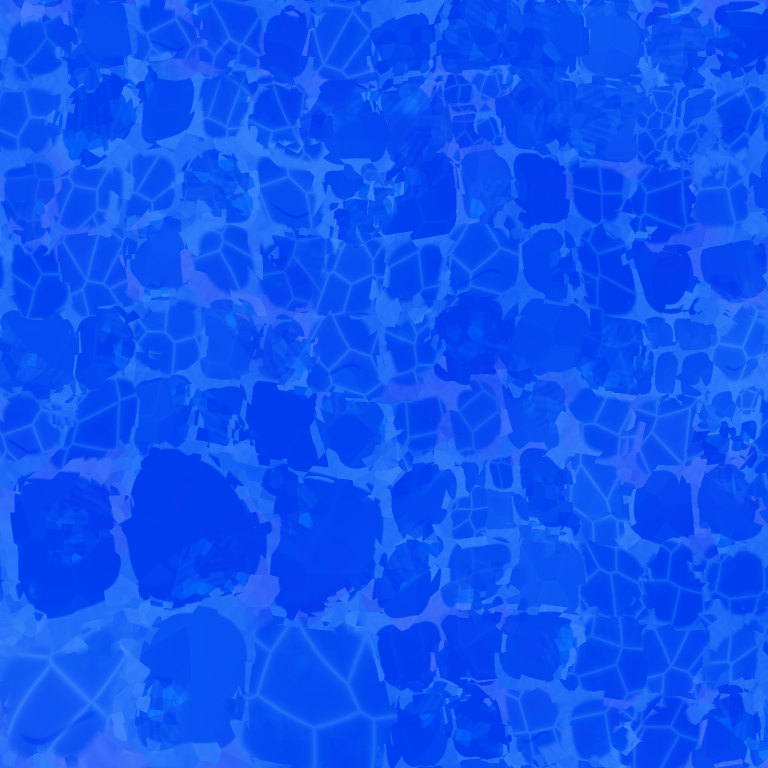
Write a WebGL 2 fragment shader that draws this texture.

```glsl
#version 300 es
precision highp float;
uniform vec2 u_resolution;
out vec4 fragColor;

struct Cell { float edge; vec2 id; };
struct Tile { vec2 local; vec2 size; float seed; };

float hash(vec2 p) {
  vec3 a = fract(vec3(p.xyx) * 0.1031);
  a += dot(a, a.yzx + 33.33);
  return fract((a.x + a.y) * a.z);
}

vec2 hash2(vec2 p) {
  return vec2(hash(p + 7.3), hash(p.yx + 41.7));
}

// Cellular noise: distance to the nearest border and the id of the cell
Cell cellular(vec2 p) {
  vec2 base = floor(p), nearest = vec2(0.0), nearestId = base;
  float best = 9.0, edge = 9.0;
  for (int y = -1; y <= 1; y++)
    for (int x = -1; x <= 1; x++) {
      vec2 id = base + vec2(x, y);
      vec2 to = id + 0.1 + 0.8 * hash2(id) - p;
      float dist = dot(to, to);
      if (dist < best) { best = dist; nearest = to; nearestId = id; }
    }
  for (int y = -2; y <= 2; y++)
    for (int x = -2; x <= 2; x++) {
      vec2 id = base + vec2(x, y);
      vec2 to = id + 0.1 + 0.8 * hash2(id) - p;
      vec2 gap = to - nearest;
      if (dot(gap, gap) > 0.0001)
        edge = min(edge, dot(0.5 * (to + nearest), normalize(gap)));
    }
  return Cell(edge, nearestId);
}

// Grid whose tiles split in four; the lower left stays coarse
Tile findTile(vec2 p) {
  vec2 size = vec2(0.166, 0.2);
  vec2 id = floor(p / size);
  bool coarse = id.x < 3.0 && id.y < 2.0;
  for (int level = 0; level < 2; level++) {
    float chance = level == 0 ? (coarse ? 0.0 : 1.0) : 0.07;
    if (hash(id + 19.0 * float(level)) >= chance) break;
    size *= 0.5;
    id = floor(p / size);
  }
  return Tile(p / size - id - 0.5, size, hash(id + size * 900.0));
}

vec3 blueRamp(float t) {
  t = clamp(t, -0.04, 1.15);
  return vec3(0.2 * pow(max(t, 0.0), 1.4), 0.25 + 0.24 * t, 0.94 + 0.04 * t);
}

vec3 shade(vec2 p) {
  vec2 w = p + 0.012 * vec2(sin(p.y * 17.0 + 2.0 * sin(p.x * 9.0)), sin(p.x * 15.0 + 1.0));

  // Angular shards and finer chips displace the outlines of the blobs
  Cell shard = cellular(p * 27.0 + 0.3 * sin(p.yx * 40.0));
  Cell chip = cellular(p * vec2(62.0, 54.0));
  vec2 jitter = hash2(shard.id) - 0.5;
  vec2 chipJitter = hash2(chip.id + 5.0) - 0.5;
  float shardTone = hash(shard.id + 53.0);
  float chipTone = hash(chip.id + 29.0);
  float patches = sin(p.x * 31.0 + 3.0 * sin(p.y * 13.0)) + sin(p.y * 37.0 + 2.0 * sin(p.x * 19.0));
  float broken = smoothstep(0.0, 0.4, patches + 0.6 * smoothstep(0.7, 1.0, p.y));
  vec2 shift = 0.02 * jitter + 0.02 * broken * chipJitter;
  Tile tile = findTile(w + shift);
  vec2 local = tile.local - shift / tile.size;
  float kind = fract(tile.seed * 17.0);
  float lined = smoothstep(0.4, 0.6, kind - 0.25 * smoothstep(0.8, 0.95, p.y));

  // Rounded, uneven blob; some swell until they fuse
  vec2 a = pow(abs(tile.local), vec2(3.2));
  float angle = atan(local.y, local.x);
  float radius = 0.41 + 0.19 * pow(fract(tile.seed * 7.0), 2.0) + 0.025 * sin(angle * 3.0 + tile.seed * 40.0);
  float dist = pow(a.x + a.y, 1.0 / 3.2) - radius;
  float blob = 1.0 - smoothstep(mix(-0.01, -0.08, lined), 0.01, dist);

  // Cells inside the blob, parted by glowing seams
  Cell piece = cellular(local * 1.9 + tile.seed * 90.0);
  float inner = -0.06 + 0.32 * fract(tile.seed * 31.0) + 0.14 * (hash(piece.id) - 0.3);
  float seam = 0.6 * exp(-piece.edge * 14.0) + 0.3 * exp(-piece.edge * piece.edge * 900.0);
  inner += seam * mix(0.03, 0.65, lined);

  // Rare dark curl
  float curl = abs(local.y + 0.2 + 0.07 * sin(local.x * 8.0 + tile.seed * 9.0));
  float curlMask = step(0.87, kind) * smoothstep(0.3, 0.2, abs(local.x));
  inner -= 0.25 * curlMask * smoothstep(0.03, 0.01, curl);

  // Hatched splinters, gathered in patches
  float splinter = broken * (1.0 - 0.8 * lined);
  float turn = 6.28 * tile.seed + 1.2 * jitter.x;
  float across = dot(p, vec2(cos(turn), sin(turn)));
  float hatch = 0.6 * sin(across * 620.0) + 0.4 * sin(across * 271.0 + 2.0);
  float cyan = splinter * smoothstep(0.55, 1.0, 0.5 * (shardTone + chipTone)) * blob;
  inner += splinter * (0.26 * (shardTone - 0.5) + 0.3 * (chipTone - 0.45) + 0.08 * hatch * step(0.3, shardTone));

  // Pale faceted ground with faint rays
  float rays = sin(angle * 23.0 + 8.0 * shardTone) * sin(angle * 9.0 + tile.seed * 20.0);
  float ground = 0.76 + 0.3 * (shardTone - 0.5) + 0.05 * rays;
  ground += 0.35 * broken * (chipTone - 0.5);

  // Slow drift of tone over the whole sheet
  float drift = sin(p.x * 9.0 + 2.0 * sin(p.y * 7.0)) + sin(p.y * 11.0 - p.x * 5.0 + 1.0);
  vec3 color = blueRamp(mix(ground, inner, blob) + 0.06 * drift);
  float violet = smoothstep(0.2, 1.5, sin(p.x * 23.0 + 4.0 * jitter.y) + sin(p.y * 19.0 + p.x * 8.0));
  color += violet * mix(1.0, 0.25, blob) * vec3(0.05, -0.045, 0.0);
  color += cyan * vec3(-0.02, 0.07, 0.03);
  return clamp(color, 0.0, 1.0);
}

void main() {
  // Four samples smooth the facet edges
  vec3 sum = vec3(0.0);
  for (int i = 0; i < 4; i++) {
    vec2 offset = vec2(i % 2, i / 2) * 0.5 - 0.25;
    sum += shade((gl_FragCoord.xy + offset) / u_resolution);
  }
  fragColor = vec4(sum * 0.25, 1.0);
}
```
